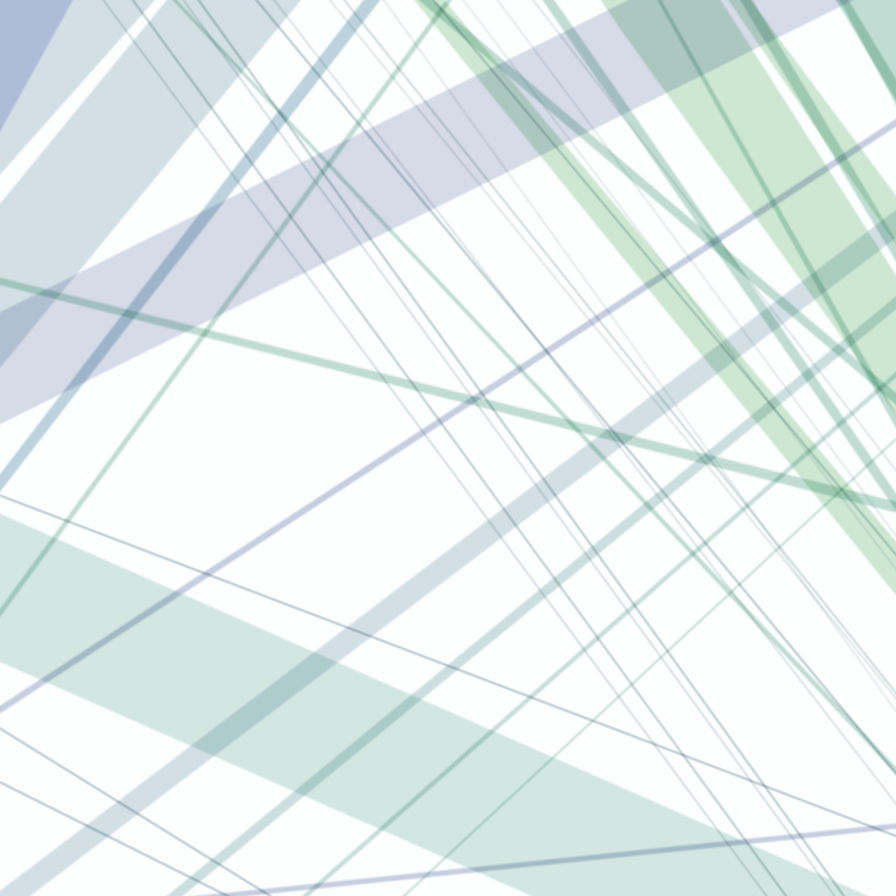
This background is drawn by a Shadertoy shader. Its source:

```glsl
// Translucent pastel ribbons and hairlines crossing on a white ground.

const vec3 PAPER    = vec3(0.994, 0.997, 0.997);
const vec3 LAVENDER = vec3(0.84, 0.86, 0.91);
const vec3 MIST     = vec3(0.83, 0.88, 0.90);
const vec3 AQUA     = vec3(0.83, 0.91, 0.89);
const vec3 LEAF     = vec3(0.81, 0.91, 0.83);
const vec3 SEA      = vec3(0.76, 0.87, 0.83);
const vec3 STEEL    = vec3(0.74, 0.83, 0.87);
const vec3 DUSK     = vec3(0.78, 0.81, 0.88);
const float SOFTNESS = 0.0021;

// Sine-free hash, one value in 0..1.
float hash(float n) {
    n = fract(n * 0.1031);
    n *= n + 33.33;
    n *= n + n;
    return fract(n);
}

// Soft coverage of the endless line through a and b; half width tapers x to y.
float ribbonCover(vec2 p, vec2 a, vec2 b, vec2 halfWidth) {
    vec2 along = b - a;
    vec2 rel = p - a;
    float t = clamp(dot(rel, along) / dot(along, along), 0.0, 1.0);
    float d = (rel.x * along.y - rel.y * along.x) / length(along);
    float w = mix(halfWidth.x, halfWidth.y, t);
    return smoothstep(-SOFTNESS, SOFTNESS, d + w)
         - smoothstep(-SOFTNESS, SOFTNESS, d - w);
}

// Lays a translucent tint over the colour, so crossings grow darker.
vec3 ribbon(vec3 col, vec2 p, vec2 a, vec2 b, vec2 halfWidth, vec3 tint) {
    return col * mix(vec3(1.0), tint, ribbonCover(p, a, b, halfWidth));
}

// Broad bands that divide the canvas.
vec3 broadBands(vec3 col, vec2 p) {
    col = ribbon(col, p, vec2(0.0, 0.589), vec2(0.833, 1.003), vec2(0.056), LAVENDER);
    col = ribbon(col, p, vec2(0.0, 0.344), vec2(0.781, 0.0), vec2(0.0757), AQUA);
    col = ribbon(col, p, vec2(0.261, 1.0), vec2(0.0, 0.681), vec2(0.058), MIST);
    col = ribbon(col, p, vec2(0.113, 1.053), vec2(-0.06, 0.858), vec2(0.08), MIST);
    col = ribbon(col, p, vec2(0.029, 1.029), vec2(-0.052, 0.883), vec2(0.06), vec3(0.83, 0.84, 0.95));
    return col;
}

// Green bands falling to the right edge.
vec3 greenBands(vec3 col, vec2 p) {
    col = ribbon(col, p, vec2(0.479, 1.0), vec2(1.009, 0.355), vec2(0.013, 0.019), LEAF);
    col = ribbon(col, p, vec2(0.738, 1.0), vec2(1.0, 0.613), vec2(0.056, 0.043), LEAF);
    col = ribbon(col, p, vec2(0.825, 1.0), vec2(1.0, 0.755), vec2(0.010, 0.016), LEAF);
    col = ribbon(col, p, vec2(0.99, 1.028), vec2(1.053, 0.911), vec2(0.06), SEA);
    col = ribbon(col, p, vec2(0.94, 1.0), vec2(1.0, 0.90), vec2(0.006), SEA);
    return col;
}

// Rising strips that thin out and spread towards the lower right.
vec3 risingStrips(vec3 col, vec2 p) {
    for (int i = 0; i < 4; i++) {
        float k = float(i);
        vec2 low = vec2(0.013 + 0.2 * k - 0.018 * k * k, 0.0);
        vec2 high = vec2(1.0, 0.75 - 0.092 * k + 0.004 * k * k);
        float w = 0.0125 * pow(0.45, k);
        vec3 tint = mix(MIST, SEA, k / 3.0);
        col = ribbon(col, p, low, high, vec2(w), tint);
    }
    return col;
}

// Narrow single strips in several directions.
vec3 narrowStrips(vec3 col, vec2 p) {
    col = ribbon(col, p, vec2(0.415, 1.0), vec2(0.0, 0.461), vec2(0.0075, 0.006), STEEL);
    col = ribbon(col, p, vec2(0.501, 1.0), vec2(0.0, 0.316), vec2(0.0028), SEA);
    col = ribbon(col, p, vec2(0.0, 0.686), vec2(1.0, 0.434), vec2(0.004, 0.006), SEA);
    col = ribbon(col, p, vec2(0.0, 0.208), vec2(1.0, 0.863), vec2(0.0036), DUSK);
    col = ribbon(col, p, vec2(0.247, 0.0), vec2(1.0, 0.078), vec2(0.003), DUSK);
    col = ribbon(col, p, vec2(0.475, 1.0), vec2(1.0, 0.555), vec2(0.005), SEA);
    col = ribbon(col, p, vec2(0.612, 1.0), vec2(1.0, 0.44), vec2(0.0055), SEA);
    col = ribbon(col, p, vec2(0.736, 1.0), vec2(1.0, 0.53), vec2(0.002, 0.004), SEA);
    col = ribbon(col, p, vec2(0.833, 1.0), vec2(1.0, 0.72), vec2(0.006), SEA);
    col = ribbon(col, p, vec2(0.195, 1.0), vec2(1.0, 0.14), vec2(0.0018, 0.0028), SEA);
    return col;
}

// Scattered hairlines falling steeply from the top edge.
vec3 steepHairlines(vec3 col, vec2 p) {
    for (int i = 0; i < 13; i++) {
        float k = float(i);
        float top = 0.1 + 0.04 * k + 0.03 * hash(k + 3.0);
        float run = 0.72 + 0.13 * hash(k + 41.0);
        float w = mix(0.0003, 0.0011, pow(hash(k + 87.0), 2.0));
        vec3 tint = mix(STEEL, SEA, hash(k + 19.0)) * 0.86;
        col = ribbon(col, p, vec2(top, 1.0), vec2(top + run, 0.0), vec2(w), tint);
    }
    return col;
}

// Gently falling hairlines in the lower left.
vec3 shallowHairlines(vec3 col, vec2 p) {
    for (int i = 0; i < 3; i++) {
        float k = float(i);
        float left = 0.447 - 0.51 * k + 0.19 * k * k;
        float slope = 0.38 + 0.12 * k;
        col = ribbon(col, p, vec2(0.0, left), vec2(1.0, left - slope), vec2(0.0009), STEEL * 0.85);
    }
    return col;
}

void mainImage(out vec4 fragColor, in vec2 fragCoord) {
    vec2 p = fragCoord / iResolution.xy;
    vec3 col = broadBands(PAPER, p);
    col = greenBands(col, p);
    col = risingStrips(col, p);
    col = narrowStrips(col, p);
    col = steepHairlines(col, p);
    col = shallowHairlines(col, p);
    fragColor = vec4(col, 1.0);
}
```
